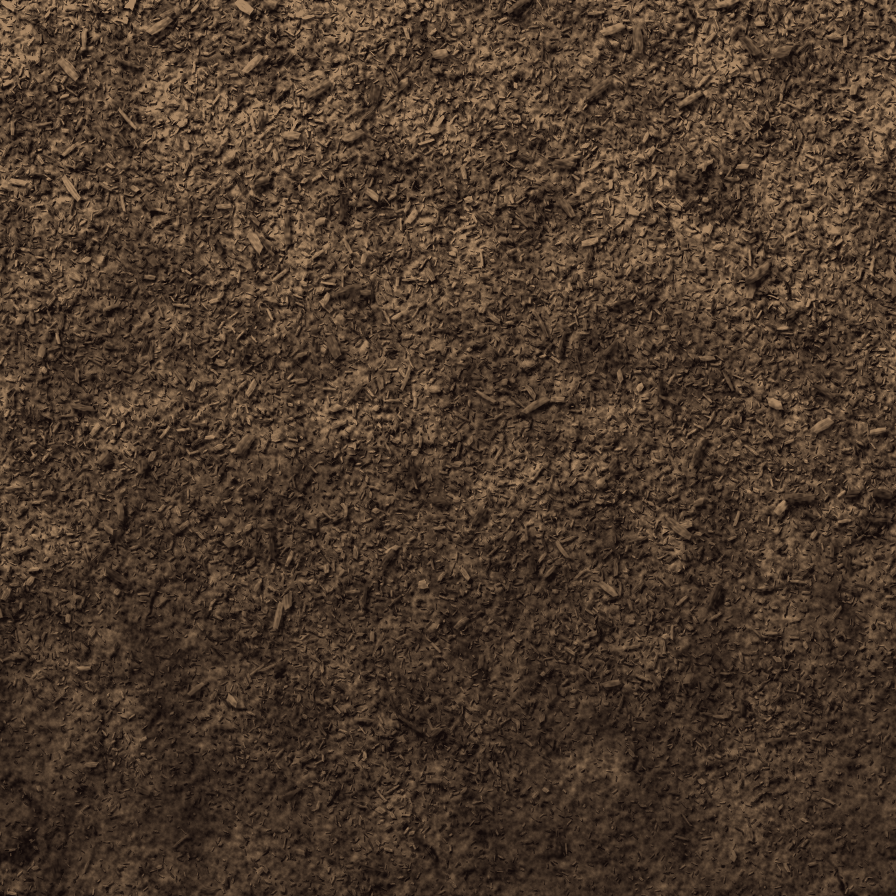
A three.js fragment shader for this texture:

```glsl
varying vec2 vUv;

vec4 hash(vec2 p) {
  vec4 h = fract(p.xyxy * vec4(0.1031, 0.1030, 0.0973, 0.1099));
  h += dot(h, h.wzxy + 33.33);
  return fract((h.xxyz + h.yzzw) * h.zywx);
}

float noise(vec2 p) {
  vec2 cell = floor(p);
  vec2 f = fract(p);
  f = f * f * (3.0 - 2.0 * f);
  float low = mix(hash(cell).x, hash(cell + vec2(1.0, 0.0)).x, f.x);
  float high = mix(hash(cell + vec2(0.0, 1.0)).x, hash(cell + 1.0).x, f.x);
  return mix(low, high, f.y);
}

float fbm(vec2 p) {
  float sum = 0.0;
  float weight = 0.5;
  for (int i = 0; i < 4; i++) {
    sum += weight * noise(p);
    p = mat2(1.6, 1.2, -1.2, 1.6) * p + 17.3;
    weight *= 0.55;
  }
  return sum;
}

// Signed distance to a splinter with tapered, slanted ends
float splinter(vec2 q, vec2 size, float slant) {
  q.x += slant * q.y;
  float taper = size.y * (1.0 - 0.3 * abs(q.x) / size.x);
  return max(abs(q.x) - size.x, abs(q.y) - taper);
}

// Scatter lit chips and their shadows over the brightness so far
float addChips(float tone, vec2 uv, float cells, float cover) {
  vec2 p = uv * cells + cells * 0.37;
  vec2 home = floor(p);
  float edge = cells * 0.001;
  for (int j = -1; j <= 1; j++) {
    for (int i = -1; i <= 1; i++) {
      vec2 cell = home + vec2(float(i), float(j));
      vec4 place = hash(cell + cells);
      vec4 form = hash(cell + cells * 3.0 + 71.0);
      if (place.w > cover) continue;

      float angle = 6.2832 * place.z;
      vec2 along = vec2(cos(angle), sin(angle));
      mat2 turn = mat2(along.x, -along.y, along.y, along.x);
      vec2 q = turn * (p - cell - place.xy);
      q.y += 0.25 * (form.z - 0.5) * q.x * q.x;
      vec2 size = vec2(mix(0.2, 0.6, form.x * form.x), mix(0.08, 0.25, form.y * form.y));
      float slant = 1.4 * (form.z - 0.5);

      vec2 shadowShift = turn * vec2(-0.1, 0.16);
      float shade = 1.0 - smoothstep(-0.06, 0.14, splinter(q + shadowShift, size, slant));
      tone *= 1.0 - 0.65 * shade;

      float body = 1.0 - smoothstep(-edge, edge, splinter(q, size, slant));
      float facing = dot(vec2(-along.y, along.x), vec2(-0.5, 0.85));
      float lit = 0.48 + 1.35 * form.w + 0.5 * facing * q.y / size.y;
      lit += 0.6 * (noise(q * vec2(5.0, 18.0) + cell * 7.0) - 0.5);
      tone = mix(tone, lit, body * 0.95);
    }
  }
  return tone;
}

void main() {
  vec2 uv = vUv;
  float patches = fbm(uv * 6.0 + 3.0);
  float litter = smoothstep(0.02, 0.5, uv.y + 0.9 * (patches - 0.46));

  // Crumbly ground, lit from the upper left
  vec2 crumb = uv * 120.0;
  float relief = fbm(crumb) - fbm(crumb + vec2(-0.35, 0.5));
  float tone = 0.95 + 1.2 * (fbm(uv * 42.0) - 0.5) + mix(1.5, 2.0, litter) * relief;

  // Cracks and hollows in the bare, damp soil
  vec2 bend = uv + 0.05 * vec2(fbm(uv * 18.0), fbm(uv * 18.0 + 29.0));
  float vein = abs(noise(bend * vec2(13.0, 9.0)) - 0.5);
  float broken = smoothstep(0.4, 0.65, fbm(uv * 11.0 + 53.0));
  float crack = (1.0 - smoothstep(0.005, 0.06, vein)) * broken * (1.0 - litter);
  tone *= 1.0 - 0.9 * crack;

  // Layers of litter, from fine grains to long chips
  tone = addChips(tone, uv, 160.0, 0.25 + 0.4 * litter);
  tone = addChips(tone, uv, 98.0, 0.08 + 0.42 * litter);
  tone = addChips(tone, uv, 62.0, 0.02 + 0.34 * litter);
  tone = addChips(tone, uv, 36.0, 0.18 * litter);

  // Fine grit and broad dark hollows
  tone += 0.5 * (noise(uv * 270.0) - 0.5) + 0.35 * (noise(uv * 410.0 + 9.0) - 0.5);
  tone *= 0.58 + 0.84 * fbm(uv * 15.0 + 87.0);

  // Light falls off, and contrast with it, toward the bottom
  float height = smoothstep(0.05, 1.0, uv.y);
  float light = mix(0.21, 0.52, height);
  float level = light + mix(0.42, 0.8, height) * (tone - 0.88);
  level = clamp(level, -0.13, 1.15);

  vec3 dampSoil = vec3(0.13, 0.09, 0.07);
  vec3 dryWood = vec3(0.59, 0.47, 0.35);
  gl_FragColor = vec4(mix(dampSoil, dryWood, level), 1.0);
}
```
